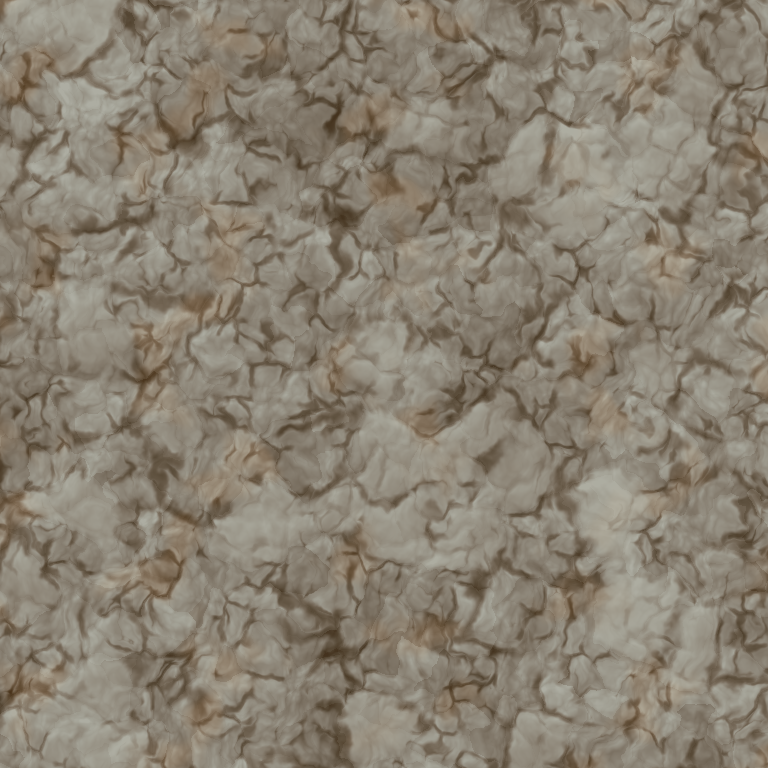
A WebGL 2 fragment shader for this texture:

```glsl
#version 300 es
precision highp float;
// Pale crumbly mineral surface: lit clumps, fine grains and brown crevices.
uniform vec2 u_resolution;
out vec4 outColor;

const vec3 CREVICE_BROWN = vec3(0.36, 0.31, 0.24);
const vec3 CRUMB_PALE = vec3(0.64, 0.63, 0.58);
const vec3 ROSE_ABSORB = vec3(0.0, 0.05, 0.05);
const vec3 OCHRE_SHIFT = vec3(0.03, 0.0, -0.025);
const vec2 TOWARD_LIGHT = vec2(-0.003, 0.007);

vec2 hash2(vec2 cell) {
    vec3 q = fract(cell.xyx * vec3(0.1031, 0.1030, 0.0973));
    q += dot(q, q.yzx + 33.33);
    return fract((q.xx + q.yz) * q.zy);
}

// Cellular noise: nearest distance, second distance, random id of the cell.
vec3 cells(vec2 p) {
    vec2 base = floor(p);
    vec3 result = vec3(8.0, 8.0, 0.0);
    for (int y = -1; y <= 1; y++) {
        for (int x = -1; x <= 1; x++) {
            vec2 cell = base + vec2(x, y);
            float d = length(cell + hash2(cell) - p);
            if (d < result.x) {
                result = vec3(d, result.x, hash2(cell + 57.0).x);
            } else {
                result.y = min(result.y, d);
            }
        }
    }
    return result;
}

// Layered, rotated sines, roughly -1 to 1.
float ripple(vec2 p) {
    const mat2 turn = mat2(1.36, 1.02, -1.02, 1.36);
    float sum = 0.0;
    float amplitude = 0.5;
    for (int i = 0; i < 4; i++) {
        sum += amplitude * sin(p.x + 1.4 * sin(p.y + float(i)));
        p = turn * p + 2.3;
        amplitude *= 0.6;
    }
    return sum;
}

vec2 drift(vec2 p) {
    return vec2(ripple(p), ripple(p.yx * 1.07 + 11.0));
}

// Broad bends plus small jags break up the cell outlines.
vec2 roughen(vec2 p) {
    return p + 0.014 * drift(p * 29.0) + 0.0032 * drift(p * 112.0);
}

// Grains stretch a little along a steep diagonal.
vec2 grainSpace(vec2 p) {
    return mat2(1.15, 0.14, -0.24, 0.82) * p;
}

float grain(vec2 p) {
    vec2 q = grainSpace(p);
    return 0.62 * cells(q * 52.0).x + 0.38 * cells(q * 98.0 + 5.0).x;
}

float relief(vec2 p) {
    float clump = cells(p * 11.0).x;
    float crumb = cells(p * 27.0 + 3.0).x;
    return -clump * clump - 0.5 * crumb * crumb;
}

void main() {
    vec2 uv = gl_FragCoord.xy / min(u_resolution.x, u_resolution.y) + 3.0;
    vec2 p = roughen(uv);

    vec3 clump = cells(p * 11.0);
    vec3 crumb = cells(p * 27.0 + 3.0);
    float clumpEdge = clump.y - clump.x;
    float crumbEdge = crumb.y - crumb.x;

    // Some clumps are smooth, pale plates.
    float plate = smoothstep(0.68, 0.8, clump.z) * smoothstep(0.03, 0.25, clumpEdge);
    float roughness = mix(1.0, 0.4, plate);

    // Broken cracks around clumps and crumbs, and pits between grains.
    float crackZone = smoothstep(0.0, 0.55, ripple(uv * 26.0));
    float gapZone = smoothstep(0.0, 0.5, ripple(uv * 47.0 + 15.0));
    float pitZone = smoothstep(-0.55, 0.35, ripple(uv * 33.0 + 9.0));
    float crack = smoothstep(0.2, 0.03, clumpEdge) * crackZone;
    float gap = smoothstep(0.28, 0.06, crumbEdge) * gapZone * roughness;
    float pit = smoothstep(0.58, 0.86, cells(grainSpace(p) * 43.0 + 8.0).x);
    pit *= pitZone * roughness;
    float crevice = max(crack, max(0.85 * gap, pit));

    // Light from above, slightly left.
    float lit = relief(p) - relief(roughen(uv + TOWARD_LIGHT));

    // Uneven broad shade, then crumbs, grains and hollows.
    float tone = 0.71 + 0.13 * ripple(uv * 9.0 + 4.0) + 0.1 * ripple(uv * 27.0 + 31.0);
    tone += 0.26 * (crumb.z - 0.5) * roughness + 0.1 * plate;
    tone += 0.14 * (clump.z - 0.5);
    tone -= 0.55 * roughness * (grain(p) - 0.46);
    tone += 0.75 * clamp(lit, -0.35, 0.3);
    tone -= 0.62 * crevice;
    tone = clamp(tone, -0.35, 1.15);

    // Faint ochre stains, stronger in the hollows.
    float stain = smoothstep(0.2, 0.9, ripple(uv * 23.0 + 21.0)) + 0.25 * crevice;
    vec3 color = mix(CREVICE_BROWN, CRUMB_PALE, tone);
    color -= ROSE_ABSORB * max(tone * (1.0 - tone), 0.0);
    color += OCHRE_SHIFT * (stain - 0.15) * (1.0 - 0.6 * plate);
    outColor = vec4(color, 1.0);
}
```
